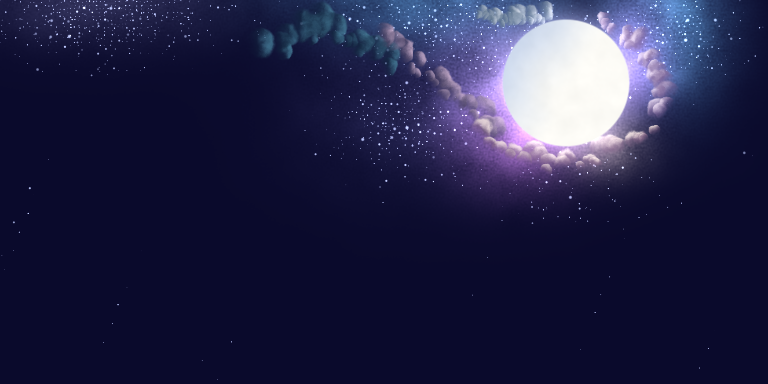
This background is drawn by a Shadertoy shader. Its source:

```glsl
// A bright moon in a navy night sky, ringed by coloured haze, cloud banks and star dust.
// Haze is a sum of soft ellipses broken up by gradient noise, clouds are puffs strewn
// along curves and lit from the moon, and stars are hashed points on several grids.

const vec2 MOON = vec2(1.474, 0.784);
const float MOON_RADIUS = 0.165;

vec2 hash2(vec2 p) {
    p = vec2(dot(p, vec2(127.1, 311.7)), dot(p, vec2(269.5, 183.3)));
    return fract(sin(p) * 43758.5);
}

float gradientNoise(vec2 p) {
    vec2 i = floor(p), f = fract(p), u = f * f * (3.0 - 2.0 * f);
    vec2 e = vec2(0.0, 1.0);
    float a = dot(hash2(i) * 2.0 - 1.0, f);
    float b = dot(hash2(i + e.yx) * 2.0 - 1.0, f - e.yx);
    float c = dot(hash2(i + e.xy) * 2.0 - 1.0, f - e.xy);
    float d = dot(hash2(i + e.yy) * 2.0 - 1.0, f - e.yy);
    return mix(mix(a, b, u.x), mix(c, d, u.x), u.y);
}

float fbm(vec2 p) {
    float sum = 0.0, gain = 0.7;
    for (int i = 0; i < 5; i++) {
        sum += gain * gradientNoise(p);
        p = mat2(1.6, 1.2, -1.2, 1.6) * p + 3.7;
        gain *= 0.5;
    }
    return sum;
}

// Soft elliptical spot
float glow(vec2 p, vec2 center, vec2 size) {
    vec2 q = (p - center) / size;
    return exp(-dot(q, q));
}

// Puffs along a quadratic curve, bright towards the moon and fading away from it
void cloudBank(inout vec3 col, vec2 p, vec2 a, vec2 b, vec2 c, float size, vec3 lit, vec3 shade) {
    float detail = fbm(p * 30.0);
    for (int i = 0; i < 22; i++) {
        float t = float(i) / 21.0;
        vec2 rnd = hash2(vec2(float(i), a.x * 17.0));
        vec2 center = mix(mix(a, b, t), mix(b, c, t), t) + (rnd - 0.5) * size * 1.1;
        float radius = size * mix(0.4, 1.0, rnd.y);
        vec2 n = (p - center) / radius;
        float facing = dot(n, normalize(MOON + vec2(0.0, 0.2) - center));
        float alpha = smoothstep(1.0, 0.75, length(n)) * smoothstep(-0.9, 0.6, facing);
        vec3 tone = mix(shade, lit, smoothstep(-0.2, 0.95, facing + detail * 0.9));
        col = mix(col, tone, alpha * 0.85);
    }
}

// Where stars gather
float starDensity(vec2 p) {
    return 0.65 * glow(p, vec2(0.27, 0.97), vec2(0.23, 0.10))
         + 0.50 * glow(p, vec2(1.04, 0.68), vec2(0.14, 0.10))
         + 0.45 * glow(p, vec2(1.20, 0.93), vec2(0.26, 0.10))
         + 0.40 * glow(p, vec2(1.74, 0.93), vec2(0.14, 0.12))
         + 0.15 * glow(p, vec2(1.52, 0.52), vec2(0.20, 0.09));
}

float starLayer(vec2 p, float cells, float radius) {
    vec2 id = floor(p * cells);
    vec2 rnd = hash2(id + cells), place = hash2(id + cells * 2.0 + 5.0);
    vec2 center = (id + 0.25 + 0.5 * place) / cells;
    float size = radius * mix(0.5, 1.0, rnd.y);
    float spot = smoothstep(size, size * 0.2, length(p - center));
    return spot * step(rnd.x, starDensity(center)) * mix(0.3, 1.0, rnd.y * rnd.y);
}

void mainImage(out vec4 fragColor, in vec2 fragCoord) {
    vec2 p = fragCoord / iResolution.y;
    float toMoon = length(p - MOON) - MOON_RADIUS;
    float mottle = fbm(p * 7.0);

    // Coloured haze
    vec3 haze = vec3(0.18, 0.33, 0.39) * glow(p, vec2(1.14, 1.03), vec2(0.36, 0.13));
    haze += vec3(0.23, 0.39, 0.47) * glow(p, vec2(1.74, 0.94), vec2(0.15, 0.20));
    haze += vec3(0.45, 0.27, 0.44) * glow(p, vec2(1.36, 0.65), vec2(0.16, 0.13));
    haze += vec3(0.32, 0.28, 0.40) * glow(p, vec2(1.27, 0.80), vec2(0.13, 0.15));
    haze += vec3(0.36, 0.22, 0.40) * glow(p, vec2(1.66, 0.86), vec2(0.08, 0.13));
    haze += vec3(0.36, 0.33, 0.27) * glow(p, vec2(1.58, 0.62), vec2(0.11, 0.08));
    haze += vec3(0.09, 0.09, 0.13) * glow(p, vec2(1.10, 0.74), vec2(0.28, 0.20));
    haze += vec3(0.15, 0.15, 0.18) * glow(p, vec2(0.26, 1.02), vec2(0.30, 0.12));
    vec3 col = vec3(0.04, 0.04, 0.172) + haze * (1.0 + 0.9 * mottle);

    // Fine dust and stars
    col += haze * 0.35 * gradientNoise(p * 170.0);
    float stars = starLayer(p, 26.0, 0.0065) + starLayer(p + 0.37 / 55.0, 55.0, 0.0045)
                + starLayer(p, 105.0, 0.0030);
    col += vec3(0.75, 0.80, 0.88) * stars;

    // Cloud banks with ragged edges
    vec2 q = p + 0.016 * vec2(fbm(p * 24.0), fbm(p * 24.0 + 9.0));
    cloudBank(col, q, vec2(0.70, 0.87), vec2(0.86, 1.01), vec2(1.00, 0.84), 0.048,
              vec3(0.27, 0.48, 0.59), vec3(0.07, 0.14, 0.24));
    cloudBank(col, q, vec2(1.00, 0.91), vec2(1.12, 0.82), vec2(1.29, 0.65), 0.038,
              vec3(0.76, 0.66, 0.78), vec3(0.29, 0.26, 0.39));
    cloudBank(col, q, vec2(1.25, 0.97), vec2(1.33, 0.94), vec2(1.42, 0.96), 0.028,
              vec3(0.74, 0.78, 0.83), vec3(0.34, 0.43, 0.52));
    cloudBank(col, q, vec2(1.27, 0.65), vec2(1.45, 0.49), vec2(1.72, 0.68), 0.036,
              vec3(0.93, 0.87, 0.85), vec3(0.46, 0.35, 0.48));
    cloudBank(col, q, vec2(1.72, 0.71), vec2(1.74, 0.86), vec2(1.58, 0.96), 0.036,
              vec3(0.90, 0.84, 0.92), vec3(0.45, 0.36, 0.56));

    // Moon: halo, then a pale disc tinted at its upper left
    col += vec3(0.30, 0.28, 0.32) * exp(-max(toMoon, 0.0) / 0.035);
    float tint = smoothstep(0.02, 0.24, dot(p - MOON, vec2(-0.85, 0.53)) + 0.05 + 0.05 * mottle);
    vec3 disc = mix(vec3(0.99, 0.985, 0.965), vec3(0.80, 0.85, 0.93), tint);
    disc += 0.04 * fbm(p * 18.0);
    col = mix(col, disc, smoothstep(0.003, -0.003, toMoon));

    fragColor = vec4(clamp(col, 0.0, 1.0), 1.0);
}
```
